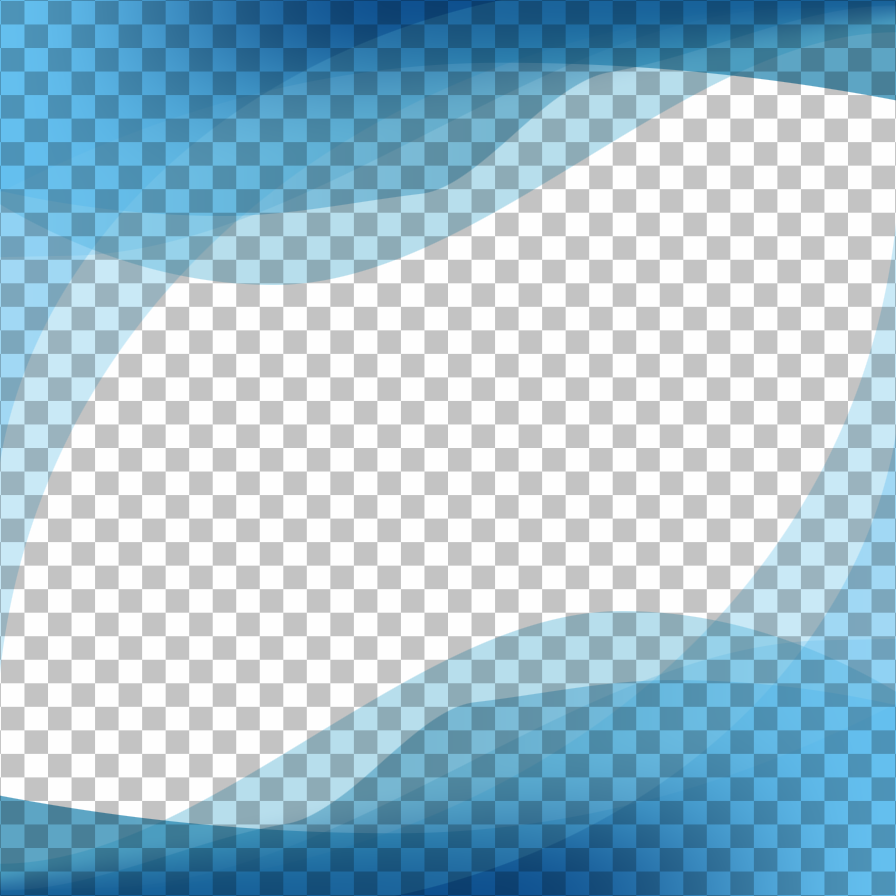
Write a Shadertoy shader that draws this background.

```glsl
const vec3 SKY = vec3(0.34, 0.73, 0.94);
const vec3 TEAL = vec3(0.12, 0.51, 0.68);
const vec3 NAVY = vec3(0.03, 0.27, 0.53);

// Smooth coverage of the region where d is positive
float cover(float d) {
    return clamp(0.5 + d / max(fwidth(d), 1e-5), 0.0, 1.0);
}

float square(float x) { return x * x; }

// Positive outside the upper left quarter of a superellipse
float cornerArc(vec2 p, vec2 center, vec2 radius, float power) {
    vec2 q = pow(max((center - p) / radius, 0.0), vec2(power));
    return pow(q.x + q.y + 1e-6, 1.0 / power) - 1.0;
}

// Translucent waves along the top and left; p.y runs downward
vec3 addWaves(vec3 color, vec2 p) {
    float x = p.x;

    // Lower edges of the flowing bands
    float outer = 0.318 - 0.09 * square(max(0.0, 1.0 - x / 0.306))
                - 0.282 * smoothstep(0.306, 1.0, x);
    float inner = 0.241 - 0.028 * square(max(0.0, 1.0 - x / 0.25))
                - 0.03 * smoothstep(0.25, 0.55, x)
                - 0.125 * smoothstep(0.47, 0.68, x)
                - 0.08 * smoothstep(0.62, 1.0, x);
    float middle = 0.287 - 0.26 * smoothstep(0.08, 0.88, x) - 0.02 * x;
    float swoosh = 0.07 + (x < 0.56 ? 0.462 : 0.217) * square(x - 0.56);

    // Arcs sweeping down the side
    float wideArc = cornerArc(p, vec2(1.0, 0.85), vec2(1.005, 0.85), 2.12);
    float tightArc = cornerArc(p, vec2(0.75, 0.6), vec2(0.757, 0.62), 2.0);

    // Layers from pale to deep
    vec3 tint = mix(SKY, TEAL, smoothstep(0.0, 0.6, x));
    color = mix(color, vec3(0.30, 0.68, 0.82), 0.4 * cover(outer - p.y));
    color = mix(color, vec3(0.30, 0.72, 0.90), 0.3 * cover(wideArc));
    color = mix(color, tint, 0.35 * cover(tightArc));
    color = mix(color, tint, 0.42 * cover(inner - p.y));
    color = mix(color, tint, 0.22 * cover(middle - p.y));
    color = mix(color, tint, mix(0.3, 0.72, smoothstep(0.2, 0.9, x)) * cover(swoosh - p.y));

    // Deep shade along the border
    float shade = smoothstep(0.0, 0.45, x) * (1.0 - smoothstep(0.0, 0.25 - 0.22 * x, p.y));
    shade *= 0.6 + 0.25 * cover(tightArc);
    return mix(color, NAVY, shade);
}

void mainImage(out vec4 fragColor, in vec2 fragCoord) {
    vec2 uv = fragCoord / iResolution.xy;

    // Waves and their half-turn counterpart
    vec3 color = addWaves(vec3(0.995), vec2(uv.x, 1.0 - uv.y));
    color = addWaves(color, vec2(1.0 - uv.x, uv.y));

    // Checkerboard showing through, counted from the center
    float frequency = 3.14159 / 0.02626;
    vec2 wave = sin((uv - 0.5) * frequency);
    vec2 cell = clamp(wave * iResolution.xy * 2.0 / frequency, -1.0, 1.0);
    color *= mix(0.77, 1.0, 0.5 + 0.5 * cell.x * cell.y);

    fragColor = vec4(color, 1.0);
}
```
